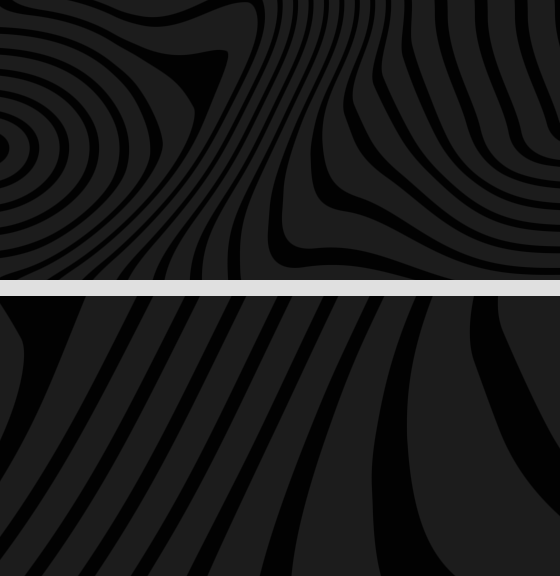
Top, the full canvas; bottom, a detail of the centre.
Reproduce this background procedurally as a WebGL 2 fragment shader.

```glsl
#version 300 es
precision highp float;
// Black contour bands on charcoal, like a topographic map.
// A height field is blended from a left hill, a steep diagonal slope and
// two terraces on the right; bands are drawn around its whole levels.

uniform vec2 u_resolution;
out vec4 fragColor;

// Polynomial smooth minimum with rounding width k
float smoothMin(float a, float b, float k) {
    float t = max(k - abs(a - b), 0.0) / k;
    return min(a, b) - 0.25 * k * t * t;
}

float smoothMax(float a, float b, float k) {
    return -smoothMin(-a, -b, k);
}

// Oval hill at the left edge, stretched toward the upper right
float leftHill(vec2 p) {
    vec2 d = p - vec2(-0.06, 0.48);
    d.x -= 0.3 * smoothstep(0.5, 1.1, p.x);
    d.y -= 0.3 * smoothstep(0.4, 0.95, p.x) * smoothstep(0.5, 0.9, p.y);
    d.y *= mix(1.3, 1.45, smoothstep(0.4, 0.6, p.y));
    return (max(length(d), 0.073) - 0.18) / 0.107;
}

// Steep diagonal slope, its levels fanning out toward the bottom
float steepSlope(vec2 p) {
    float centre = 0.74 + 0.42 * smoothstep(-0.1, 1.0, p.y);
    float spacing = 0.055 + 0.055 * exp(-6.0 * p.y);
    return 10.0 + (p.x - centre) / spacing;
}

// Terrace of leaning, nearly upright levels on the right
float uprightTerrace(vec2 p) {
    float lean = 0.13 * smoothstep(0.5, 0.95, p.y);
    return 13.0 + (p.x + lean - 1.27) / 0.143;
}

// Terrace of flat levels along the bottom, raised into a hump
float flatTerrace(vec2 p) {
    float hump = exp(-6.0 * (p.x - 1.17) * (p.x - 1.17));
    return 13.0 + (p.y - 0.1 - 0.37 * hump) / (0.075 + 0.12 * hump);
}

float terrain(vec2 p) {
    // Gentle waviness
    p += 0.007 * sin(p.yx * vec2(11.0, 7.0) + vec2(0.6, 2.0));
    float height = smoothMax(leftHill(p), steepSlope(p), 1.0);
    height = smoothMin(height, uprightTerrace(p), 0.9);
    return smoothMin(height, flatTerrace(p), 0.9);
}

void main() {
    vec2 p = gl_FragCoord.xy / u_resolution.y;
    float height = terrain(p);

    // Distance to the nearest whole level, with an antialiased edge
    float levelDistance = abs(fract(height + 0.5) - 0.5);
    float edge = 0.7 * fwidth(height);
    float ground = smoothstep(0.16 - edge, 0.16 + edge, levelDistance);

    vec3 black = vec3(0.006);
    vec3 charcoal = vec3(0.11);
    fragColor = vec4(mix(black, charcoal, ground), 1.0);
}
```
